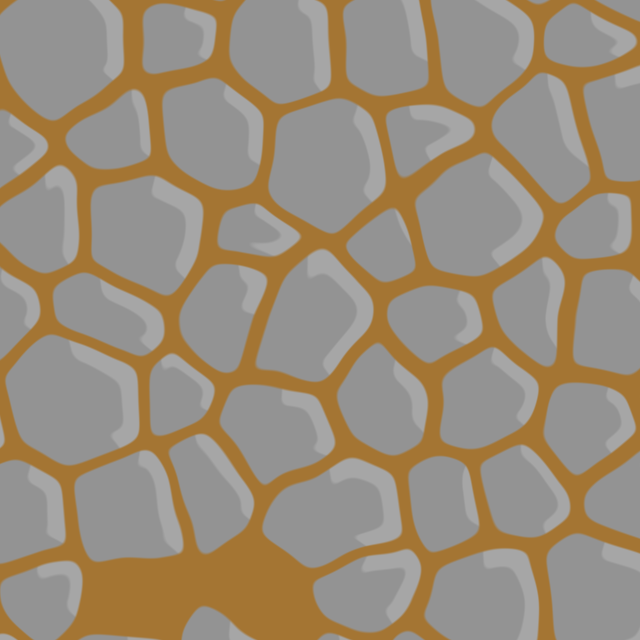
Write a Shadertoy shader that draws this texture.

```glsl
const vec2 GRID = vec2(6.0, 7.0);
const vec3 EARTH = vec3(0.645, 0.460, 0.200);
const vec3 STONE = vec3(0.577);
const vec3 LIT_RIM = vec3(0.652);
const float CORNER = 0.007;
const float SOFT = 0.0022;

vec2 hash22(vec2 p) {
    vec3 a = fract(p.xyx * vec3(0.1031, 0.1030, 0.0973));
    a += dot(a, a.yzx + 33.33);
    return fract((a.xx + a.yz) * a.zy);
}

vec2 noise22(vec2 p) {
    vec2 i = floor(p), f = fract(p);
    f = f * f * (3.0 - 2.0 * f);
    vec2 low = mix(hash22(i), hash22(i + vec2(1, 0)), f.x);
    vec2 high = mix(hash22(i + vec2(0, 1)), hash22(i + vec2(1, 1)), f.x);
    return mix(low, high, f.y);
}

float smoothMax(float a, float b, float k) {
    float h = max(k - abs(a - b), 0.0) / k;
    return max(a, b) + h * h * k * 0.25;
}

float stoneSize(vec2 id) {
    return hash22(id + 57.0).x;
}

// Staggered, jittered stone centre in xy, squared radius in z
vec3 site(vec2 id) {
    vec2 jitter = 0.5 * (hash22(id + 11.0) - 0.5);
    vec2 stagger = vec2(0.5 * mod(id.y, 2.0), 0.0);
    float radius = mix(0.015, 0.1, stoneSize(id));
    return vec3((id + 0.5 + stagger + jitter) / GRID, radius * radius);
}

float power(vec2 p, vec3 s) {
    vec2 q = p - s.xy;
    return dot(q, q) - s.z;
}

// Cell of the weighted Voronoi diagram that holds p
vec2 owner(vec2 p) {
    vec2 base = floor(p * GRID), best = base;
    float nearest = 1e3;
    for (int y = -2; y <= 2; y++)
    for (int x = -2; x <= 2; x++) {
        vec2 id = base + vec2(x, y);
        float d = power(p, site(id));
        if (d < nearest) { nearest = d; best = id; }
    }
    return best;
}

// Depth inside a cell, blended over its sides to round the corners
float cellDepth(vec2 p, vec2 id, float corner) {
    vec3 own = site(id);
    float sum = 0.0;
    for (int y = -2; y <= 2; y++)
    for (int x = -2; x <= 2; x++) {
        if (x == 0 && y == 0) continue;
        vec3 other = site(id + vec2(x, y));
        float side = (power(p, other) - power(p, own))
                   / (2.0 * distance(own.xy, other.xy));
        sum += exp(-side / corner);
    }
    return -corner * log(sum);
}

// Negative inside the lit band, which runs from the top to the lower right
float rimDistance(vec2 q, float depth, float width, vec2 random) {
    float start = mix(1.1, 1.8, random.x);
    float end = mix(-1.1, -0.4, random.y);
    float above = dot(q, vec2(-sin(start), cos(start)));
    float below = dot(q, vec2(sin(end), -cos(end)));
    float band = smoothMax(depth - width, above, 0.012);
    return smoothMax(band, below, 0.012);
}

void mainImage(out vec4 fragColor, in vec2 fragCoord) {
    vec2 p = fragCoord / iResolution.y;
    p += 0.014 * (noise22(p * 16.0) - 0.5);

    vec2 id = owner(p);
    vec2 random = hash22(id + 131.0);
    float gap = mix(0.007, 0.014, random.x);
    float depth = cellDepth(p, id, CORNER) - gap;

    // Bare earth at the foot of the wall
    if (id.y == 0.0 && id.x > 0.5 && id.x < 2.5) depth = -1.0;

    float width = mix(0.015, 0.027, stoneSize(id));
    float rim = rimDistance(p - site(id).xy, depth, width, hash22(id + 211.0));

    vec3 face = mix(LIT_RIM, STONE, smoothstep(-SOFT, SOFT, rim));
    vec3 color = mix(EARTH, face, smoothstep(-SOFT, SOFT, depth));
    fragColor = vec4(color, 1.0);
}
```
